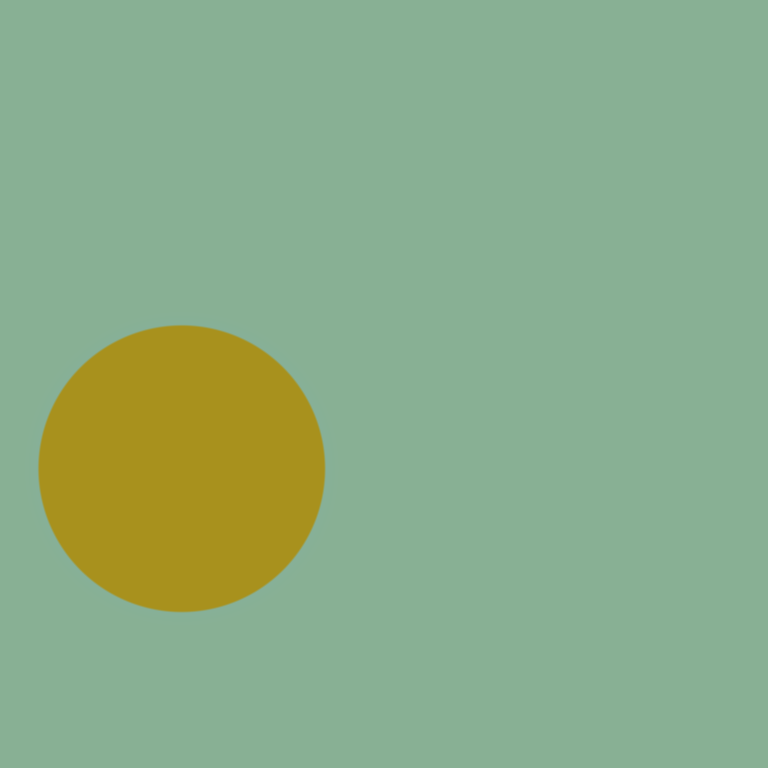
Write a three.js fragment shader that draws this background.

```glsl
#define DISC_CENTER vec2(0.2367, 0.3897)
#define DISC_RADIUS 0.1866
#define EDGE_SOFTNESS 0.0018
#define HALO_WIDTH 0.008
#define HALO_STRENGTH 0.35
#define SAGE vec3(0.533, 0.690, 0.580)
#define OCHRE vec3(0.660, 0.570, 0.115)
#define HALO_TINT vec3(0.510, 0.690, 0.640)

varying vec2 vUv;

float circleDistance(vec2 point, vec2 center, float radius) {
  return length(point - center) - radius;
}

void main() {
  float discDistance = circleDistance(vUv, DISC_CENTER, DISC_RADIUS);

  // Flat ground with a faint cool rim around the disc
  float halo = HALO_STRENGTH * exp(-max(discDistance, 0.0) / HALO_WIDTH);
  vec3 color = mix(SAGE, HALO_TINT, halo);

  // Solid disc with a smooth edge
  float discMask = 1.0 - smoothstep(-EDGE_SOFTNESS, EDGE_SOFTNESS, discDistance);
  color = mix(color, OCHRE, discMask);

  gl_FragColor = vec4(color, 1.0);
}
```
